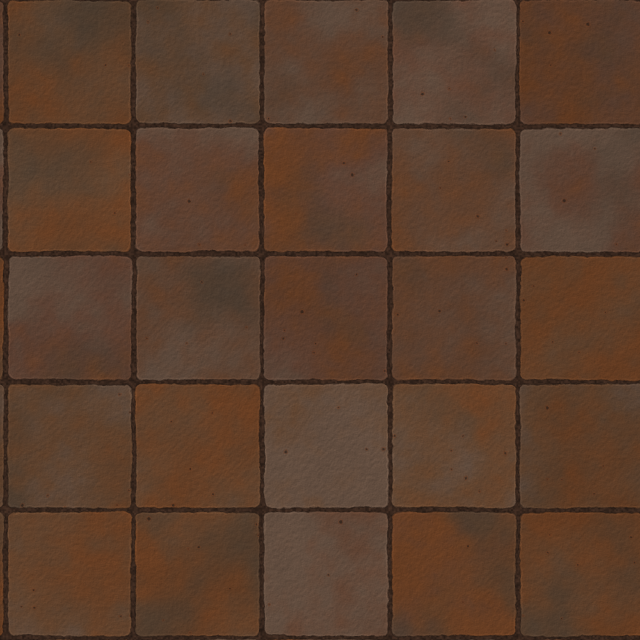
Write a WebGL 2 fragment shader that draws this texture.

```glsl
#version 300 es
precision highp float;
// Draws a five by five floor of worn, clouded terracotta tiles with dark rough grout.

uniform vec2 u_resolution;
out vec4 fragColor;

// Layout, in canvas units unless noted
const float TILES = 5.0;
const vec2 GRID_OFFSET = vec2(0.009, 0.003);
const float GROUT_HALF = 0.0034;
const float CORNER_RADIUS = 0.009;
const float EDGE_WAVE = 0.0030;
const float EDGE_CHIP = 0.0042;
const float SIZE_JITTER = 0.0014;

// Surface
const float GRAIN_SCALE = 210.0;
const float GRAIN_DEPTH = 0.27;
const float PIT_CELLS = 46.0;
const float PIT_CHANCE = 0.06;
const vec2 LIGHT_STEP = vec2(-0.0010, 0.0015);

// Colours
const vec3 RUST = vec3(0.390, 0.232, 0.130);
const vec3 BROWN = vec3(0.362, 0.255, 0.178);
const vec3 ASH = vec3(0.368, 0.290, 0.238);
const vec3 MAUVE = vec3(0.352, 0.242, 0.188);
const vec3 SLATE = vec3(0.265, 0.225, 0.185);
const vec3 GROUT = vec3(0.215, 0.148, 0.112);
const vec3 PIT_RIM = vec3(0.420, 0.220, 0.120);

float hash(vec2 p) {
    return fract(sin(dot(p, vec2(127.1, 311.7))) * 43758.5453);
}

float noise(vec2 p) {
    vec2 cell = floor(p);
    vec2 f = fract(p);
    f = f * f * (3.0 - 2.0 * f);
    float low = mix(hash(cell), hash(cell + vec2(1.0, 0.0)), f.x);
    float high = mix(hash(cell + vec2(0.0, 1.0)), hash(cell + 1.0), f.x);
    return mix(low, high, f.y);
}

float fbm(vec2 p) {
    float sum = 0.0;
    float weight = 0.5;
    for (int i = 0; i < 4; i++) {
        sum += weight * noise(p);
        p = mat2(0.8, 0.6, -0.6, 0.8) * p * 2.03 + 7.3;
        weight *= 0.5;
    }
    return sum / 0.9375;
}

float roundedBox(vec2 p, vec2 halfSize, float radius) {
    vec2 q = abs(p) - halfSize + radius;
    return length(max(q, 0.0)) + min(max(q.x, q.y), 0.0) - radius;
}

// Signed distance to the hand-cut tile outline
float tileDistance(vec2 local, vec2 id, vec2 uv) {
    vec2 seed = id * 13.7;
    vec2 jitter = vec2(hash(id + 3.1), hash(id + 8.4)) - 0.5;
    vec2 wave = vec2(noise(uv * 22.0 + seed), noise(uv * 22.0 + seed + 41.0)) - 0.5;
    float chip = fbm(uv * 130.0 + seed) - 0.5;
    vec2 p = local + jitter * SIZE_JITTER + wave * EDGE_WAVE;
    return roundedBox(p, vec2(0.5 / TILES - GROUT_HALF), CORNER_RADIUS) + chip * EDGE_CHIP;
}

// Kiln clouding: each tile has its own mean tone and soft patches
vec3 tileColor(vec2 id, vec2 uv) {
    vec2 seed = id * 17.3;
    float warmth = hash(id + 1.7) - 0.5;
    float patches = fbm(uv * 10.0 + seed) - 0.5;
    float mottling = fbm(uv * 40.0 + seed + 50.0) - 0.5;
    float tone = warmth * 0.85 + patches * 1.2 + mottling * 0.5;
    vec3 base = mix(BROWN, MAUVE, smoothstep(0.3, 0.9, hash(id + 5.2)));
    vec3 color = mix(base, RUST, smoothstep(-0.15, 0.6, tone));
    color = mix(color, ASH, smoothstep(-0.05, 0.5, -tone));
    float smoke = fbm(uv * 8.0 + seed + 90.0) + 0.35 * (hash(id + 9.6) - 0.5);
    color = mix(color, SLATE, 0.65 * smoothstep(0.52, 0.90, smoke));
    return color * (1.0 + 0.11 * (hash(id + 6.3) - 0.5) + 0.10 * mottling);
}

float grainHeight(vec2 uv) {
    return fbm(uv * GRAIN_SCALE) + 0.3 * noise(uv * GRAIN_SCALE * 0.45);
}

// Sparse pinholes: x is the dark hole, y its reddish rim
vec2 pits(vec2 uv, float pixel) {
    vec2 cell = floor(uv * PIT_CELLS);
    vec2 center = 0.25 + 0.5 * vec2(hash(cell + 2.3), hash(cell + 4.9));
    float radius = mix(0.0006, 0.0023, pow(hash(cell + 7.7), 3.0));
    float present = step(hash(cell + 11.1), PIT_CHANCE);
    float d = length((fract(uv * PIT_CELLS) - center) / PIT_CELLS) - radius;
    d += (noise(uv * 400.0) - 0.5) * 0.0016;
    float hole = 1.0 - smoothstep(-pixel, pixel, d);
    float rim = 1.0 - smoothstep(0.0, 0.0022, abs(d - 0.0006));
    return present * vec2(hole, rim * (1.0 - hole));
}

void main() {
    vec2 uv = gl_FragCoord.xy / u_resolution;
    float pixel = 1.0 / min(u_resolution.x, u_resolution.y);
    vec2 grid = (uv - GRID_OFFSET) * TILES;
    vec2 id = mod(floor(grid), TILES);
    vec2 local = (fract(grid) - 0.5) / TILES;
    float edge = tileDistance(local, id, uv);

    // Fired clay with raking light, pinholes and a thin pale worn rim
    float relief = grainHeight(uv) - grainHeight(uv + LIGHT_STEP);
    vec3 clay = tileColor(id, uv) * (1.0 + GRAIN_DEPTH * relief);
    vec2 pit = pits(uv, pixel);
    clay = mix(clay, PIT_RIM, 0.4 * pit.y);
    clay = mix(clay, GROUT * 0.8, 0.75 * pit.x);
    float rim = 1.0 - smoothstep(0.0, 0.0020, abs(edge + 0.0020));
    clay *= 1.0 + rim * (0.03 + 0.12 * noise(uv * 60.0));

    // Gritty grout, darkest where it meets the tiles
    float grit = noise(uv * 360.0) + 0.6 * noise(uv * 190.0) - 0.8;
    vec3 joint = GROUT * (1.0 + 0.45 * grit);
    joint *= mix(0.78, 1.0, smoothstep(0.0, 0.0025, edge));

    float coverage = 1.0 - smoothstep(-pixel, pixel, edge);
    fragColor = vec4(mix(joint, clay, coverage), 1.0);
}
```
